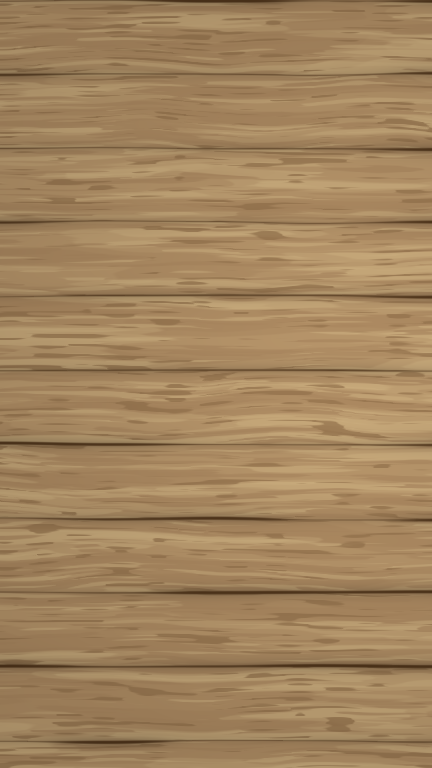
Reproduce this texture procedurally as a Shadertoy shader.

```glsl
const float PLANKS = 10.365;
const vec3 WOOD = vec3(0.648, 0.528, 0.376);
const vec3 WARM = vec3(0.605, 0.480, 0.338);
const vec3 PALE = vec3(0.725, 0.620, 0.450);
const vec3 GRAIN = vec3(0.525, 0.405, 0.270);
const vec3 GAP = vec3(0.270, 0.175, 0.085);

float hash(vec2 p) {
    vec3 q = fract(p.xyx * vec3(0.1031, 0.1030, 0.0973));
    q += dot(q, q.yzx + 33.33);
    return fract((q.x + q.y) * q.z);
}

float noise(vec2 p) {
    vec2 cell = floor(p), f = fract(p);
    f = f * f * (3.0 - 2.0 * f);
    float low = mix(hash(cell), hash(cell + vec2(1, 0)), f.x);
    float high = mix(hash(cell + vec2(0, 1)), hash(cell + vec2(1, 1)), f.x);
    return mix(low, high, f.y);
}

float layered(vec2 p) {
    return 0.68 * noise(p) + 0.32 * noise(p * 2.1 + 17.3);
}

// Smooth-edged region where a field exceeds a level
float above(float field, float level) {
    float edge = clamp(fwidth(field), 0.012, 0.16);
    return smoothstep(level - edge, level + edge, field);
}

// Flat tones of grain; p is in plank heights, seed differs per plank
vec3 grain(vec2 p, float seed) {
    vec2 shift = vec2(seed * 13.7, seed * 41.3) + 60.0;
    p.y += 0.15 * (noise(p * vec2(0.65, 0.9) + shift) - 0.5);
    p.y += 0.03 * (noise(p * vec2(1.7, 2.0) + shift) - 0.5);

    float broad = layered(p * vec2(0.30, 4.6) + shift);
    float pale = layered(p * vec2(0.36, 7.5) + shift + 91.0);
    float thin = layered(p * vec2(0.70, 18.0) + shift + 37.0);
    float dash = noise(p * vec2(1.9, 30.0) + shift + 53.0);
    float cluster = noise(p * vec2(0.6, 3.5) + shift + 71.0);

    vec3 color = mix(WOOD, WARM, 0.50 * above(broad, 0.48));
    color = mix(color, WARM, 0.55 * above(broad, 0.63));
    color = mix(color, PALE, 0.38 * above(pale, 0.56));
    color = mix(color, PALE, 0.60 * above(pale, 0.68));
    color = mix(color, PALE, 0.60 * above(thin, 0.69));
    color = mix(color, WARM, 0.75 * above(1.0 - thin, 0.68));
    return mix(color, GRAIN, 0.72 * above(dash - 0.30 * cluster, 0.66));
}

// Dark gap whose thickness and depth fade along its length
vec3 addSeam(vec3 color, float d, float x, float seam) {
    float swell = smoothstep(0.15, 0.85, noise(vec2(x * 0.65, seam * 7.1 + 5.0)));
    float halfWidth = mix(0.006, 0.020, swell);
    float edge = max(fwidth(x), 0.009);
    float line = 1.0 - smoothstep(halfWidth - edge, halfWidth + edge, abs(d));
    float falloff = d < 0.0 ? 13.0 : 17.0;
    color *= 1.0 - mix(0.10, 0.27, swell) * exp(-abs(d) * falloff);
    return mix(color, GAP, line * mix(0.50, 0.95, swell));
}

// Warm pool of light right of centre
float lighting(vec2 uv) {
    vec2 d = (uv - vec2(0.82, 0.51)) / vec2(0.85, 0.52);
    return mix(0.91, 1.10, exp(-dot(d, d)));
}

void mainImage(out vec4 fragColor, in vec2 fragCoord) {
    vec2 uv = fragCoord / iResolution.xy;
    float x = fragCoord.x / iResolution.y * PLANKS;
    float down = (1.0 - uv.y) * PLANKS;

    // Nearest wavy seam and the plank beside it
    float seam = floor(down + 0.5);
    float wave = 0.045 * (noise(vec2(x * 0.7, seam * 3.7 + 11.0)) - 0.5);
    float d = down - seam - wave;
    float plank = seam - step(d, 0.0);

    vec3 color = grain(vec2(x, down - plank), plank);
    color = addSeam(color, d, x, seam);
    fragColor = vec4(color * lighting(uv), 1.0);
}
```
